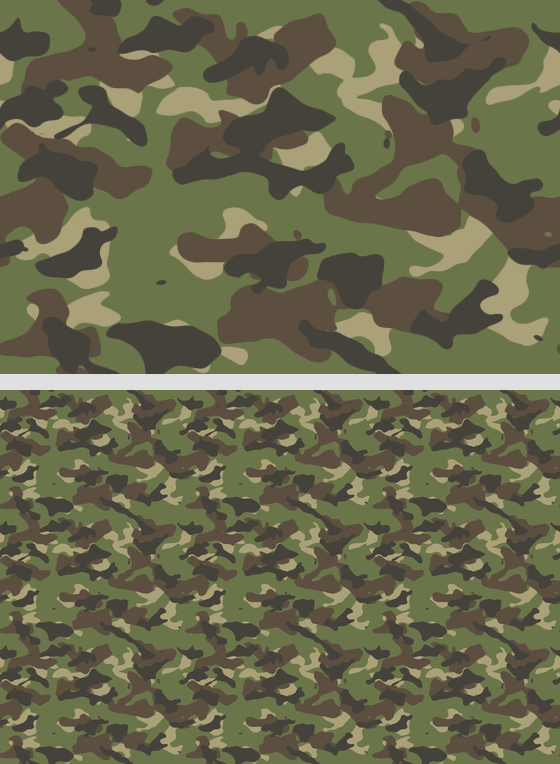
Top, the tile; bottom, the same tile 3 across and 3 down.
This pattern is drawn by a Shadertoy shader. Its source:

```glsl
const vec2 TILE = vec2(1.5, 1.0);
const vec3 GREEN = vec3(0.42, 0.46, 0.29);
const vec3 TAN = vec3(0.67, 0.63, 0.47);
const vec3 BROWN = vec3(0.36, 0.31, 0.25);
const vec3 CHARCOAL = vec3(0.27, 0.26, 0.23);

vec3 hash3(vec3 p) {
    p = fract(p * vec3(0.1031, 0.1030, 0.0973));
    p += dot(p, p.yxz + 33.33);
    return fract((p.xxy + p.yxx) * p.zyx);
}

float smoothMin(float a, float b, float k) {
    float h = max(k - abs(a - b), 0.0) / k;
    return min(a, b) - 0.25 * h * h * k;
}

// Gradient noise that wraps after a whole number of lattice cells
float cornerSlope(vec2 cell, vec2 corner, vec2 f, vec2 period, float seed) {
    vec2 gradient = hash3(vec3(mod(cell + corner, period), seed)).xy * 2.0 - 1.0;
    return dot(gradient, f - corner);
}

float wrappedNoise(vec2 p, vec2 period, float seed) {
    p *= period / TILE;
    vec2 cell = floor(p), f = p - cell;
    vec2 u = f * f * f * (f * (f * 6.0 - 15.0) + 10.0);
    float low = mix(cornerSlope(cell, vec2(0, 0), f, period, seed),
                    cornerSlope(cell, vec2(1, 0), f, period, seed), u.x);
    float high = mix(cornerSlope(cell, vec2(0, 1), f, period, seed),
                     cornerSlope(cell, vec2(1, 1), f, period, seed), u.x);
    return mix(low, high, u.y);
}

// Tapered limb from the origin to a tip
float limb(vec2 p, vec2 tip, float radius, float taper) {
    float t = clamp(dot(p, tip) / dot(tip, tip), 0.0, 1.0);
    return length(p - tip * t) - radius * mix(1.0, taper, t);
}

// Two sideways limbs and a short upright one
float blob(vec2 p, float radius, float reach, vec3 id) {
    vec3 slope = hash3(id + 11.0) - 0.5;
    vec3 size = mix(vec3(0.7), vec3(1.3), hash3(id + 23.0));
    vec3 taper = mix(vec3(0.55), vec3(1.1), hash3(id + 37.0));
    float upright = hash3(id + 51.0).x < 0.5 ? -0.6 : 0.6;
    float left = limb(p, vec2(-1.0, slope.x * 1.3) * reach * size.x, radius, taper.x);
    float right = limb(p, vec2(1.0, slope.y * 1.3) * reach * size.y, radius, taper.y);
    float stem = limb(p, vec2(slope.z, upright) * reach * size.z, radius, taper.z);
    return smoothMin(smoothMin(left, right, 0.03), stem, 0.03);
}

// Jittered blobs in rows, each row shifted sideways
float blobField(vec2 p, vec2 cells, float radius, float reach, float seed) {
    vec2 size = TILE / cells;
    float d = 1.0;
    for (int j = -1; j <= 1; j++) {
        float row = floor(p.y / size.y) + float(j);
        float rowId = mod(row, cells.y);
        float shift = hash3(vec3(rowId, seed, 3.0)).x;
        for (int i = -1; i <= 1; i++) {
            float column = floor(p.x / size.x - shift) + float(i);
            vec3 id = vec3(mod(column, cells.x), rowId, seed);
            vec2 jitter = mix(vec2(0.22), vec2(0.78), hash3(id).xy);
            vec2 centre = (vec2(column + shift, row) + jitter) * size;
            d = smoothMin(d, blob(p - centre, radius, reach, id), 0.02);
        }
    }
    return d;
}

// Sparse small flecks
float fleckField(vec2 p, vec2 cells, float share, float seed) {
    vec2 size = TILE / cells;
    vec2 cell = floor(p / size);
    vec3 h = hash3(vec3(mod(cell, cells), seed + 71.0));
    vec2 offset = p - (cell + mix(vec2(0.2), vec2(0.8), h.xy)) * size;
    float d = length(offset * vec2(0.85, 1.3)) - 0.011;
    return h.z < share ? d : 1.0;
}

// One coat of paint: bent blobs with rippled outlines, plus flecks
float coat(vec2 p, vec2 cells, float radius, float reach, float seed) {
    vec2 bend = vec2(wrappedNoise(p, vec2(6.0), seed + 5.0),
                     wrappedNoise(p, vec2(7.0, 6.0), seed + 9.0));
    vec2 q = p + 0.13 * bend;
    float ripple = 0.055 * wrappedNoise(p, vec2(17.0, 15.0), seed + 13.0);
    float d = blobField(q, cells, radius, reach, seed) + ripple;
    return min(d, fleckField(q, vec2(5.0, 4.0), 0.27, seed));
}

float coverage(float d) {
    return clamp(0.5 - d / max(fwidth(d), 0.00001), 0.0, 1.0);
}

void mainImage(out vec4 fragColor, in vec2 fragCoord) {
    vec2 p = fragCoord / iResolution.xy * TILE;
    float tanCoat = coat(p, vec2(4.0, 4.0), 0.035, 0.100, 101.0);
    float brownCoat = coat(p, vec2(3.0, 4.0), 0.051, 0.150, 211.0);
    float charcoalCoat = coat(p, vec2(4.0, 5.0), 0.029, 0.085, 307.0);

    vec3 color = mix(GREEN, TAN, coverage(tanCoat));
    color = mix(color, BROWN, coverage(brownCoat));
    color = mix(color, CHARCOAL, coverage(charcoalCoat));
    fragColor = vec4(color, 1.0);
}
```
